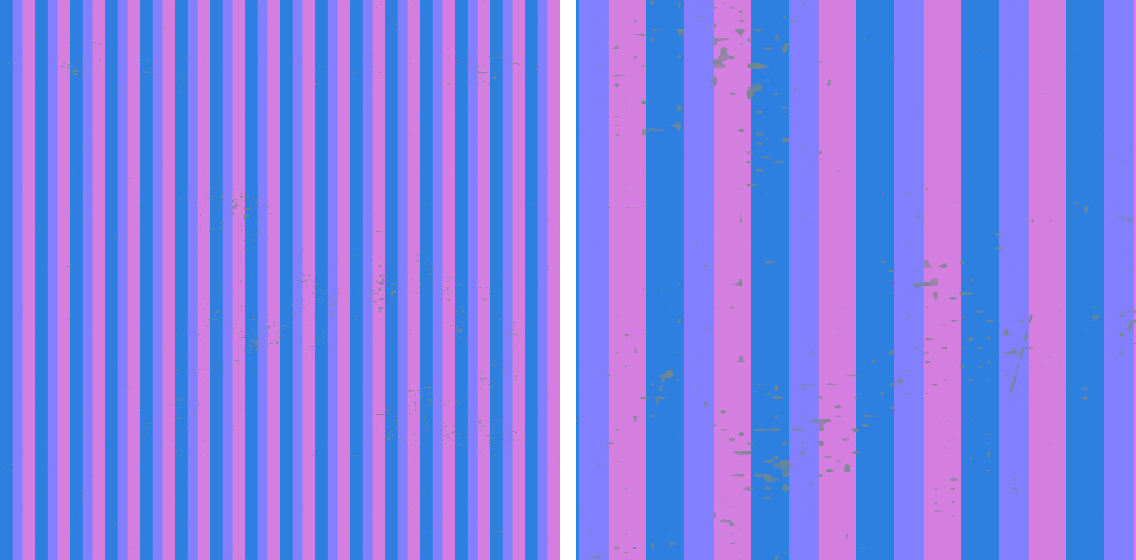
Left, the full canvas; right, a detail of the centre.
Write a Shadertoy shader that draws this pattern.

```glsl
// Vertical three-colour stripes, sixteen repeats across, with scattered grey wear.
// Stripes come from fract; specks are fine wrapping noise whose threshold drops
// inside worn patches, plus a few short broken scratches. All parts tile.

const float REPEATS = 16.0;
const float BLUE_END = 0.362;     // fractions of one repeat
const float VIOLET_END = 0.645;
const vec3 BLUE = vec3(0.175, 0.50, 0.88);
const vec3 VIOLET = vec3(0.51, 0.50, 0.995);
const vec3 PINK = vec3(0.83, 0.495, 0.875);
const vec3 WORN = vec3(0.46, 0.53, 0.55);

const vec2 PATCH_GRID = vec2(7.0, 8.0);     // whole cells per canvas
const vec2 CLUMP_GRID = vec2(34.0, 42.0);
const vec2 SPECK_GRID = vec2(190.0, 370.0);
const float SPARSE_LEVEL = 0.955;           // speck threshold on clean areas
const float PATCH_LEVEL = 0.70;             // speck threshold on worn areas
const float SPECK_SOFTNESS = 0.06;
const float VIOLET_WEAR = 0.6;
const int SCRATCHES = 3;
const float SCRATCH_HALF_LENGTH = 0.027;
const float SCRATCH_HALF_WIDTH = 0.0008;

float hash(vec2 p) {
    return fract(sin(dot(p, vec2(127.1, 311.7))) * 43758.5453);
}

// Value noise that wraps at the canvas edges
float tileNoise(vec2 uv, vec2 grid, float seed) {
    vec2 p = uv * grid;
    vec2 cell = floor(p);
    vec2 f = fract(p);
    f = f * f * (3.0 - 2.0 * f);
    vec2 a = mod(cell, grid) + seed;
    vec2 b = mod(cell + 1.0, grid) + seed;
    return mix(mix(hash(a), hash(vec2(b.x, a.y)), f.x),
               mix(hash(vec2(a.x, b.y)), hash(b), f.x), f.y);
}

// Stripe colour, smoothed over one pixel at each edge
vec3 stripes(float x, float halfPixel) {
    float t = fract(x);
    float toViolet = smoothstep(-halfPixel, halfPixel, t - BLUE_END);
    float toPink = smoothstep(-halfPixel, halfPixel, t - VIOLET_END);
    vec3 color = mix(mix(BLUE, VIOLET, toViolet), PINK, toPink);
    color = mix(PINK, color, smoothstep(-halfPixel, halfPixel, t));
    return mix(color, BLUE, smoothstep(-halfPixel, halfPixel, t - 1.0));
}

// Small flat specks, gathered in clumps within broad patches
float specks(vec2 uv) {
    float patchAmount = smoothstep(0.52, 0.92, tileNoise(uv, PATCH_GRID, 3.0));
    float clump = smoothstep(0.25, 0.85, tileNoise(uv, CLUMP_GRID, 17.0));
    float stray = 0.3 * smoothstep(0.72, 0.95, tileNoise(uv, CLUMP_GRID, 29.0));
    float wear = max(patchAmount * clump, stray);
    float t = fract(uv.x * REPEATS);
    if (t > BLUE_END && t < VIOLET_END) wear *= VIOLET_WEAR;
    float level = mix(SPARSE_LEVEL, PATCH_LEVEL, wear);
    return smoothstep(level, level + SPECK_SOFTNESS, tileNoise(uv, SPECK_GRID, 41.0));
}

// Thin slanted scratches, broken by fine noise
float scratches(vec2 uv, float pixel) {
    float mask = 0.0;
    for (int i = 0; i < SCRATCHES; i++) {
        float id = float(i) + 1.0;
        vec2 center = vec2(hash(vec2(id, 5.3)), hash(vec2(id, 9.1)));
        float angle = mix(0.4, 1.4, hash(vec2(id, 13.7)));
        vec2 direction = vec2(cos(angle), sin(angle));
        vec2 offset = fract(uv - center + 0.5) - 0.5;
        float along = clamp(dot(offset, direction), -SCRATCH_HALF_LENGTH, SCRATCH_HALF_LENGTH);
        float d = length(offset - direction * along) - SCRATCH_HALF_WIDTH;
        mask = max(mask, 1.0 - smoothstep(-0.5 * pixel, 0.5 * pixel, d));
    }
    return mask * smoothstep(0.42, 0.58, tileNoise(uv, SPECK_GRID, 67.0));
}

void mainImage(out vec4 fragColor, in vec2 fragCoord) {
    vec2 uv = fragCoord / iResolution.xy;
    float pixel = 1.0 / iResolution.x;
    vec3 color = stripes(uv.x * REPEATS, 0.5 * REPEATS * pixel);

    // Wear fades each stripe towards grey by a varying amount
    float wear = max(specks(uv), scratches(uv, pixel));
    float fade = mix(0.5, 1.0, tileNoise(uv, SPECK_GRID, 83.0));
    fragColor = vec4(mix(color, WORN, wear * fade), 1.0);
}
```
